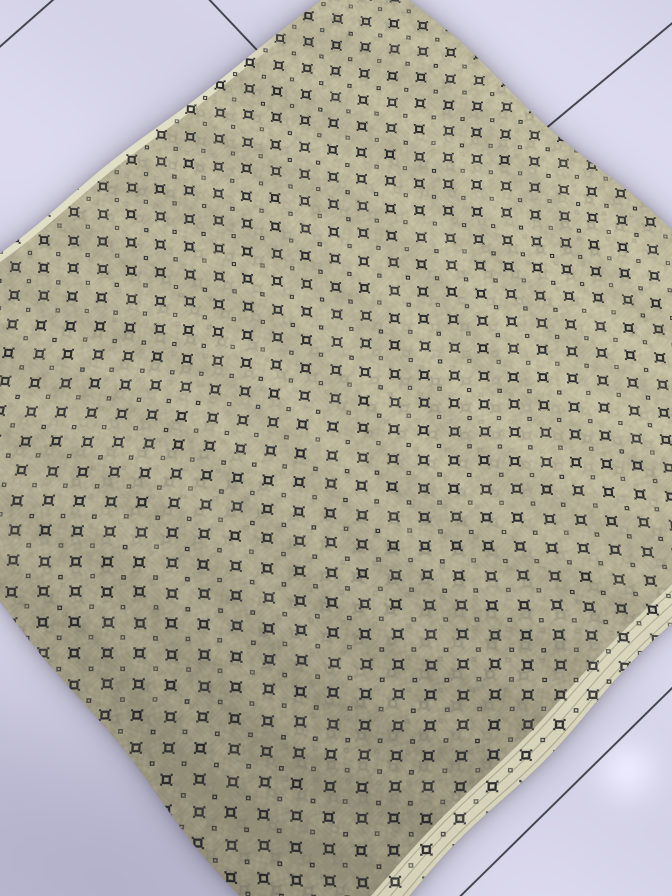
A WebGL 2 fragment shader for this pattern:

```glsl
#version 300 es
precision highp float;
// Sheer cloth printed with a grid of spiked and small squares, lying on pale floor tiles.

uniform vec2 u_resolution;
out vec4 fragColor;

// Lengths are in canvas heights, motif sizes in grid cells.
const vec3 CLOTH_LIGHT = vec3(0.79, 0.77, 0.655);
const vec3 CLOTH_SHADE = vec3(0.60, 0.58, 0.49);
const vec3 HEM = vec3(0.88, 0.87, 0.77);
const vec3 INK = vec3(0.13, 0.13, 0.15);
const vec3 GHOST_INK = vec3(0.46, 0.45, 0.41);
const vec3 TILE_LIGHT = vec3(0.87, 0.86, 0.94);
const vec3 TILE_SHADE = vec3(0.70, 0.69, 0.79);
const vec3 JOINT = vec3(0.27, 0.27, 0.31);
const vec2 GRID_ORIGIN = vec2(0.406, 0.492);
const float COLUMN_WIDTH = 0.0342;   // cell width at the origin
const float COLUMN_TAPER = 0.0023;   // narrowing towards the top
const float ROWS_PER_HEIGHT = 31.2;
const float ROW_TAPER = 3.5;
const float ROW_TILT = 0.045;
const float RING_RADIUS = 0.105;
const float RING_HALF_WIDTH = 0.036;
const float SPIKE_OFFSET = 0.155;
const float SPIKE_RADIUS = 0.032;
const float DOT_RADIUS = 0.052;
const float DOT_HALF_WIDTH = 0.020;
const float JITTER = 0.05;
const float HEM_WIDTH = 0.032;
const float JOINT_HALF_WIDTH = 0.0011;

vec2 hash2(vec2 p) {
  vec3 h = fract(vec3(p.xyx) * vec3(0.1031, 0.103, 0.0973));
  h += dot(h, h.yzx + 33.33);
  return fract((h.xx + h.yz) * h.zy);
}

// Distance to the nearest scattered point.
float cellular(vec2 p) {
  vec2 id = floor(p), f = p - id;
  float d = 2.0;
  for (int y = -1; y <= 1; y++)
    for (int x = -1; x <= 1; x++) {
      vec2 o = vec2(x, y);
      d = min(d, length(o + hash2(id + o) - f));
    }
  return d;
}

float box(vec2 p) { return max(abs(p.x), abs(p.y)); }

// Signed distance to the line a-b, positive on its left.
float side(vec2 p, vec2 a, vec2 b) {
  vec2 t = normalize(b - a);
  return dot(p - a, vec2(-t.y, t.x));
}

float fill(float d, float px) { return 1.0 - smoothstep(-0.7 * px, 0.7 * px, d); }

// One printed layer: spiked squares on the grid, small squares between them.
float printLayer(vec2 q, float px) {
  vec2 id = floor(q + 0.5), rnd = hash2(id + 57.0);
  vec2 c = q - id + (rnd - 0.5) * JITTER;
  float ring = abs(box(c) - RING_RADIUS) - RING_HALF_WIDTH;
  float spikes = box(abs(c) - SPIKE_OFFSET) - SPIKE_RADIUS;
  float big = fill(min(ring, spikes), px) * mix(0.82, 1.0, rnd.x);

  vec2 dotId = floor(q);
  rnd = hash2(dotId + 191.0);
  c = q - dotId - 0.5 + (rnd - 0.5) * JITTER;
  float small = fill(abs(box(c) - DOT_RADIUS) - DOT_HALF_WIDTH, px);
  return max(big, small * mix(0.6, 0.95, rnd.y));
}

vec3 floorTiles(vec2 p, float px) {
  float shade = 0.75 * smoothstep(0.4, 0.0, p.y) * smoothstep(0.65, 0.1, p.x);
  shade += 0.12 + 0.1 * sin(p.x * 9.0 + p.y * 13.0);
  vec3 col = mix(TILE_LIGHT, TILE_SHADE, clamp(shade, 0.0, 1.0));
  col += 0.09 * exp(-900.0 * dot(p - vec2(0.70, 0.14), p - vec2(0.70, 0.14)));
  float d = abs(side(p, vec2(0.0, 0.948), vec2(0.059, 1.0)));
  d = min(d, abs(side(p, vec2(0.234, 1.0), vec2(0.286, 0.945))));
  d = min(d, abs(side(p, vec2(0.612, 0.859), vec2(0.75, 0.974))));
  d = min(d, abs(side(p, vec2(0.514, 0.0), vec2(0.75, 0.232))));
  return mix(col, JOINT, fill(d - JOINT_HALF_WIDTH, px));
}

void main() {
  vec2 p = gl_FragCoord.xy / u_resolution.y;
  float px = 1.0 / u_resolution.y, cellPx = px * ROWS_PER_HEIGHT;

  // Cloth outline with a slightly wavy edge.
  vec2 e = p + 0.0025 * sin(p.yx * 31.0 + vec2(0.0, 1.3));
  float upperLeft = side(e, vec2(0.358, 1.0), vec2(0.0, 0.72));
  float lowerLeft = side(e, vec2(0.0, 0.329), vec2(0.267, 0.0));
  float lowerRight = side(e, vec2(0.456, 0.0), vec2(0.75, 0.303));
  float upperRight = side(e, vec2(0.75, 0.74), vec2(0.456, 1.0));
  float inside = min(min(upperLeft, lowerLeft), min(lowerRight, upperRight));

  // Grid seen in slight perspective, with gentle ripples.
  vec2 g = p - GRID_ORIGIN;
  g.y += (ROW_TILT + 0.077 * g.y) * g.x;
  vec2 q = vec2(g.x / (COLUMN_WIDTH - COLUMN_TAPER * tanh(g.y / 0.195)),
                ROWS_PER_HEIGHT * g.y + ROW_TAPER * g.y * g.y);
  q += 0.07 * sin(p.yx * vec2(17.0, 14.0) + vec2(0.4, 2.0));

  // Cloth tone: broad light, diagonal creases, mottling and slubs.
  float crease = sin(dot(p, vec2(48.0, 62.0)) + 2.0 * sin(p.x * 9.0 - p.y * 7.0));
  float slub = sin(p.x * 610.0 + 3.0 * sin(p.y * 170.0)) * sin(p.y * 530.0 + 3.0 * sin(p.x * 140.0));
  float shade = 0.34 + 0.75 * smoothstep(0.58, 0.05, p.y) - 0.35 * (p.x - 0.375);
  shade += 0.09 * crease + 0.10 * slub + 0.30 * (cellular(p * 85.0) - 0.5);
  vec3 cloth = mix(CLOTH_LIGHT, CLOTH_SHADE, clamp(shade, 0.0, 1.15));

  // Print of the layer beneath, drifting and showing through in patches.
  vec2 drift = vec2(0.10 + 0.30 * sin(p.x * 6.0 + p.y * 8.0), -0.24 + 0.12 * sin(p.y * 11.0 - p.x * 7.0));
  float patches = 0.5 + 0.5 * sin(p.x * 15.0 + 2.0 * sin(p.y * 12.0)) * sin(p.y * 19.0 - p.x * 5.0);
  float ghost = mix(0.18, 0.62, patches) * mix(1.0, 0.6, smoothstep(0.2, 0.6, p.y));
  cloth = mix(cloth, GHOST_INK, ghost * printLayer(q - drift, cellPx * 2.2));

  // Pale folded hems, then the top print.
  float hem = fill(lowerRight - HEM_WIDTH, px);
  float fold = fill(abs(fract(lowerRight / HEM_WIDTH * 3.0) - 0.5) - 0.06, 0.1);
  cloth = mix(cloth, HEM * (1.0 - 0.22 * fold), hem * 0.85);
  cloth = mix(cloth, HEM, fill(upperLeft - 0.008, px) * smoothstep(0.34, 0.26, p.x));
  cloth = mix(cloth, INK, printLayer(q, cellPx) * 0.95);

  vec3 tiles = floorTiles(p, px) * (1.0 - 0.22 * exp(min(inside, 0.0) * 90.0));
  fragColor = vec4(mix(tiles, cloth, fill(-inside, px)), 1.0);
}
```
